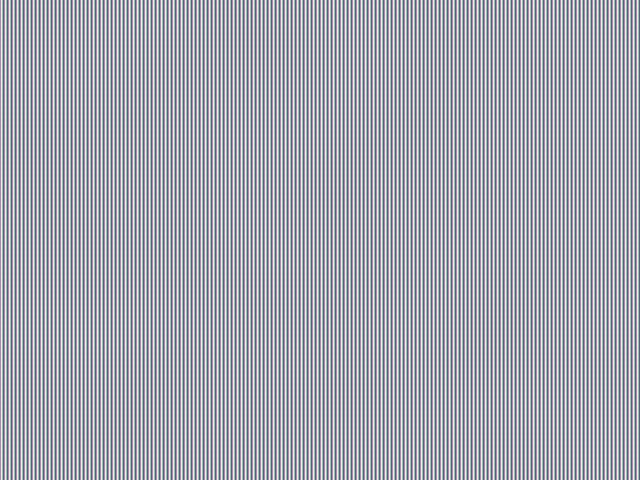
Reproduce this pattern procedurally as a WebGL 1 fragment shader.

```glsl
precision mediump float;

uniform vec2 u_resolution;

const float TAU = 6.2831853;
const float STRIPES_ACROSS = 160.0;
const float ROWS_DOWN = 78.0;
const float STRIPE_PHASE = 0.59375;
const vec3 LIGHT_THREAD = vec3(0.952, 0.934, 0.926);
const vec3 DARK_THREAD = vec3(0.328, 0.364, 0.456);
const vec3 FRINGE_SHIFT = vec3(-0.034, 0.021, -0.015); // in stripe periods
const float ROW_DEPTH = 0.006;
const float WEAR_SCALE = 5.0;
const float WEAR_DEPTH = 0.016;

vec2 hashGradient(vec2 cell) {
  float angle = TAU * fract(sin(dot(cell, vec2(12.99, 78.23))) * 437.58);
  return vec2(cos(angle), sin(angle));
}

float gradientNoise(vec2 p) {
  vec2 cell = floor(p);
  vec2 f = fract(p);
  vec2 blend = f * f * f * (f * (f * 6.0 - 15.0) + 10.0);
  vec2 e = vec2(1.0, 0.0);
  float a = dot(hashGradient(cell), f);
  float b = dot(hashGradient(cell + e.xy), f - e.xy);
  float c = dot(hashGradient(cell + e.yx), f - e.yx);
  float d = dot(hashGradient(cell + e.xx), f - e.xx);
  return mix(mix(a, b, blend.x), mix(c, d, blend.x), blend.y);
}

// Soft stripes whose channels are slightly offset, giving coloured flanks
vec3 fringedStripes(float x) {
  vec3 phase = fract(x * STRIPES_ACROSS + STRIPE_PHASE) - FRINGE_SHIFT;
  return mix(DARK_THREAD, LIGHT_THREAD, 0.5 + 0.5 * cos(TAU * phase));
}

void main() {
  vec2 uv = gl_FragCoord.xy / u_resolution;
  vec2 cloth = vec2(uv.x * u_resolution.x / u_resolution.y, uv.y);

  vec3 color = fringedStripes(uv.x);

  // Faint cross threads and uneven wear
  float row = cos(TAU * fract(uv.y * ROWS_DOWN));
  float wear = gradientNoise(cloth * WEAR_SCALE);
  color *= 1.0 + ROW_DEPTH * row + WEAR_DEPTH * wear;

  gl_FragColor = vec4(clamp(color, 0.0, 1.0), 1.0);
}
```
